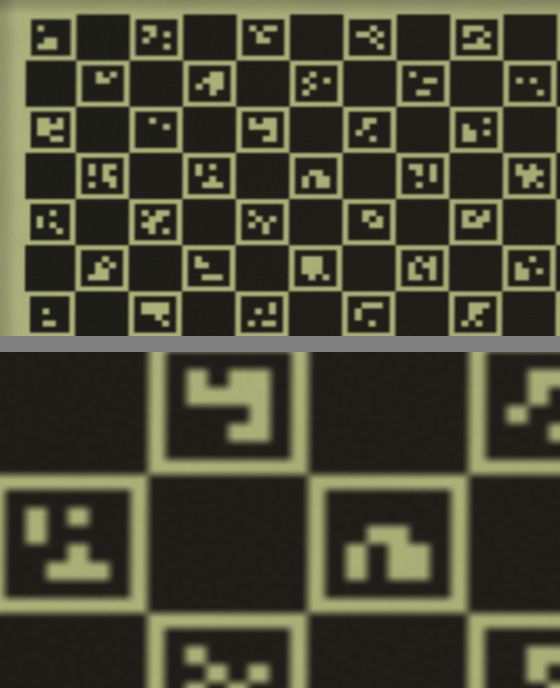
Top: the whole. Bottom: its middle third, enlarged.
Reproduce this pattern procedurally as a Shadertoy shader.

```glsl
const vec2 GRID = vec2(10.49, 7.28);         // cells across and down the canvas
const vec2 BOARD_CORNER = vec2(0.040, 0.043); // top-left board corner
const float MARKER_SIZE = 0.785;             // marker side, in cells
const float MODULES = 6.0;                   // marker side, in modules
const int BITS = 4;                          // code bits per marker side
const float BIT_DENSITY = 0.45;
const float BLUR = 0.046;                    // edge half width, in cells
const float CORNER_DEFOCUS = 0.25;
const float EDGE_BULGE = 0.064;              // lens squeeze of the first column
const float SKEW = 0.03;
const vec3 PAPER = vec3(0.675, 0.705, 0.475);
const vec3 MARGIN = vec3(0.665, 0.685, 0.490);
const vec3 INK = vec3(0.115, 0.115, 0.098);
const vec3 WARM_INK = vec3(0.124, 0.117, 0.098);
const float MOTTLE = 0.025;
const float GRAIN = 0.012;

uint scramble(uint n) {
    n = n * 747796405u + 2891336453u;
    n = ((n >> ((n >> 28u) + 4u)) ^ n) * 277803737u;
    return (n >> 22u) ^ n;
}

float hash(ivec2 p, int seed) {
    uint h = scramble(uint(p.x + 512) + scramble(uint(p.y + 512) + scramble(uint(seed))));
    return float(h >> 8u) / 16777216.0;
}

float cornerSlope(ivec2 corner, vec2 offset) {
    float angle = 6.28318 * hash(corner, 7);
    return dot(vec2(cos(angle), sin(angle)), offset);
}

float gradientNoise(vec2 p) {
    ivec2 i = ivec2(floor(p));
    vec2 f = fract(p);
    vec2 w = f * f * f * (f * (f * 6.0 - 15.0) + 10.0);
    float low = mix(cornerSlope(i, f),
                    cornerSlope(i + ivec2(1, 0), f - vec2(1, 0)), w.x);
    float high = mix(cornerSlope(i + ivec2(0, 1), f - vec2(0, 1)),
                     cornerSlope(i + ivec2(1, 1), f - vec2(1, 1)), w.x);
    return mix(low, high, w.y);
}

// Soft coverage of the box from 0 to size; adjoining boxes sum to one.
float softBox(vec2 p, float size, vec2 blur) {
    vec2 c = smoothstep(-blur, blur, p) - smoothstep(-blur, blur, p - size);
    return c.x * c.y;
}

// Alternates +1 and -1 per cell, with softened steps.
vec2 squareWave(vec2 p, vec2 blur) {
    vec2 side = 1.0 - 2.0 * mod(floor(p), 2.0);
    vec2 edge = side * (0.5 - abs(fract(p) - 0.5));
    return 2.0 * smoothstep(-blur, blur, edge) - 1.0;
}

// Dark marker square with its light random code bits cut out.
float markerInk(vec2 cell, vec2 blur) {
    ivec2 id = ivec2(floor(cell));
    float scale = MODULES / MARKER_SIZE;
    vec2 module = (fract(cell) - 0.5) * scale + 0.5 * MODULES;
    float ink = softBox(module, MODULES, blur * scale);
    for (int y = 0; y < BITS; y++) {
        for (int x = 0; x < BITS; x++) {
            float lit = step(hash(id * BITS + ivec2(x, y), 23), BIT_DENSITY);
            ink -= lit * softBox(module - vec2(x, y) - 1.0, 1.0, blur * scale);
        }
    }
    return ink;
}

float boardInk(vec2 cell, vec2 blur) {
    // Holding the wave at half a cell leaves the outer border to the mask.
    vec2 wave = squareWave(max(cell, 0.5), blur);
    float ink = 0.5 - 0.5 * wave.x * wave.y;
    vec2 id = floor(cell);
    if (mod(id.x + id.y, 2.0) < 0.5) ink += markerInk(cell, blur);
    vec2 inside = smoothstep(-blur, blur, cell);
    return clamp(ink * inside.x * inside.y, 0.0, 1.0);
}

void mainImage(out vec4 fragColor, in vec2 fragCoord) {
    vec2 uv = fragCoord / iResolution.xy;
    uv.y = 1.0 - uv.y;

    // Board coordinates, with a slight lens warp
    vec2 cell = (uv - BOARD_CORNER) * GRID;
    float beyond = max(1.0 - cell.x, 0.0);
    cell.x += SKEW * (uv.y - 0.5) - EDGE_BULGE * beyond * beyond;
    float defocus = 1.0 + CORNER_DEFOCUS * (1.0 - smoothstep(0.0, 0.6, length(uv)));
    vec2 blur = max(vec2(BLUR * defocus), 0.75 * GRID / iResolution.xy);
    float ink = boardInk(cell, blur);

    // Paper shading: darker toward the left and top borders
    vec3 paper = mix(MARGIN, PAPER, smoothstep(-0.3, 0.3, min(cell.x, cell.y)));
    paper *= mix(0.84, 1.0, smoothstep(0.0, 0.035, uv.x));
    paper *= mix(0.80, 1.0, smoothstep(0.0, 0.05, uv.y));
    paper *= 1.0 - 0.04 * uv.x;
    paper *= 1.0 + MOTTLE * gradientNoise(cell * 1.3);

    // Ink and fine grain
    vec3 dark = mix(INK, WARM_INK, uv.x);
    vec3 color = mix(paper, dark, ink);
    color += GRAIN * gradientNoise(cell * 18.0);
    fragColor = vec4(color, 1.0);
}
```
